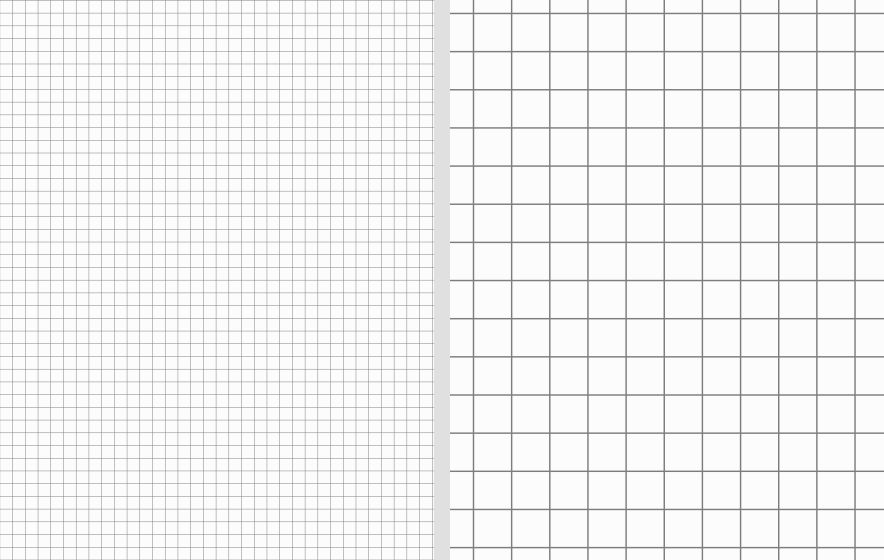
Left: the whole. Right: its middle third, enlarged.
Give the GLSL for this pattern, as a WebGL 2 fragment shader.

```glsl
#version 300 es
precision highp float;
// Square graph paper: thin grey rules on near-white, 34 cells across and 44 down.
// Each rule is a periodic distance, box-filtered over the pixel so that
// hairlines narrower than a pixel keep their true weight.

uniform vec2 u_resolution;
out vec4 fragColor;

// Share of the pixel covered, per axis, by the nearest rule of each family.
vec2 ruleCoverage(vec2 position, float pitch, float width, float pixel) {
    vec2 distanceToRule = abs(fract(position / pitch + 0.5) - 0.5) * pitch;
    vec2 overlap = 0.5 * (pixel + width) - distanceToRule;
    return clamp(overlap / pixel, 0.0, min(1.0, width / pixel));
}

void main() {
    // Canvas height is one unit; rows are measured down from the top edge.
    float pixel = 1.0 / u_resolution.y;
    vec2 position = gl_FragCoord.xy * pixel;
    vec2 fromTopLeft = vec2(position.x, 1.0 - position.y);

    // The rules start a hair left of the side edge and just below the top.
    vec2 firstRule = vec2(-0.0002, 0.0007);
    vec2 coverage = ruleCoverage(fromTopLeft - firstRule, 0.02271, 0.00086, pixel);

    // Union of both families, so crossings turn slightly darker.
    float ink = 1.0 - (1.0 - coverage.x) * (1.0 - coverage.y);

    vec3 paperColor = vec3(0.988);
    vec3 ruleColor = vec3(0.49);
    fragColor = vec4(mix(paperColor, ruleColor, ink), 1.0);
}
```
